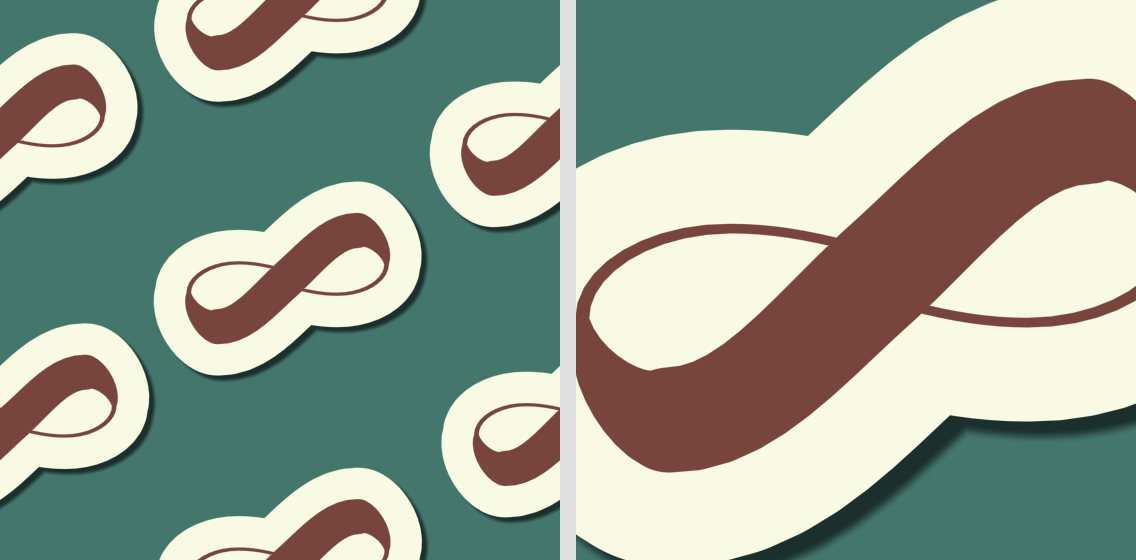
Left: the whole. Right: its middle third, enlarged.
A Shadertoy shader for this pattern:

```glsl
// Infinity-loop stickers with a cream rim and soft drop shadow on teal.
// Each loop is a tapered stroke along Bezier arcs, mirrored through its centre;
// four slightly shifted loops sit in a half-drop layout that wraps at the edges.

const float SIDE = 768.0;                 // drawing units per canvas side
const float COUNT = 2.0;                  // columns and rows per tile
const float RIM = 43.0;                   // cream border width
const vec2 SHADOW_SHIFT = vec2(7.5, -7.0);
const float SHADOW_BLUR = 3.0;
const float REACH = 225.0;                // radius enclosing rim and shadow
const int STEPS = 10;                     // segments per Bezier arc

const vec3 TEAL = vec3(0.265, 0.465, 0.425);
const vec3 CREAM = vec3(0.975, 0.980, 0.895);
const vec3 BROWN = vec3(0.470, 0.270, 0.240);
const vec3 SHADE = vec3(0.105, 0.185, 0.175);

// Centre offset of each loop from its half-drop position
const vec2 SHIFT[4] = vec2[4](
    vec2(5.0, 13.5), vec2(21.0, -0.5), vec2(10.5, 2.0), vec2(11.0, -6.5));

// Right half of the loop: four joined cubic arcs, with a radius at each joint
const vec2 PATH[13] = vec2[13](
    vec2(0.0, 0.0), vec2(33.0, 30.0), vec2(61.0, 66.0),
    vec2(96.0, 66.0), vec2(112.0, 66.0), vec2(136.0, 42.0),
    vec2(135.7, 20.0), vec2(135.7, -2.8), vec2(105.0, -21.5),
    vec2(68.0, -21.5), vec2(45.0, -21.5), vec2(25.0, -17.0),
    vec2(0.0, -10.0));
const float RADIUS[5] = float[5](26.0, 24.0, 3.2, 2.2, 2.2);

vec2 bezier(vec2 a, vec2 b, vec2 c, vec2 d, float t) {
    float s = 1.0 - t;
    return s * s * s * a + 3.0 * s * t * (s * b + t * c) + t * t * t * d;
}

// Distance to a segment whose radius changes from ra to rb
float taperedSegment(vec2 p, vec2 a, vec2 b, float ra, float rb) {
    vec2 axis = b - a;
    float len = length(axis);
    axis /= len;
    vec2 q = p - a;
    float across = abs(q.x * axis.y - q.y * axis.x);
    float slope = clamp((rb - ra) / len, -0.95, 0.95);
    float along = dot(q, axis) + across * slope / sqrt(1.0 - slope * slope);
    float h = clamp(along / len, 0.0, 1.0);
    return length(q - axis * h * len) - mix(ra, rb, h);
}

float loopDistance(vec2 p) {
    float dist = 1e5;
    vec2 a = PATH[0];
    float ra = RADIUS[0];
    for (int arc = 0; arc < 4; arc++) {
        int k = arc * 3;
        for (int i = 1; i <= STEPS; i++) {
            float t = float(i) / float(STEPS);
            vec2 b = bezier(PATH[k], PATH[k + 1], PATH[k + 2], PATH[k + 3], t);
            float rb = mix(RADIUS[arc], RADIUS[arc + 1], t);
            dist = min(dist, taperedSegment(p, a, b, ra, rb));
            dist = min(dist, taperedSegment(-p, a, b, ra, rb));
            a = b;
            ra = rb;
        }
    }
    return dist;
}

// Position relative to the nearest loop, wrapped across the canvas edges
vec2 nearestLoop(vec2 p) {
    float cell = SIDE / COUNT;
    vec2 best = vec2(SIDE);
    for (int i = 0; i < 4; i++) {
        float column = float(i / 2);
        float row = 1.0 - float(i % 2) + 0.5 * (1.0 - column);
        vec2 q = p - vec2(column, row) * cell - SHIFT[i];
        q -= SIDE * floor(q / SIDE + 0.5);
        if (dot(q, q) < dot(best, best)) best = q;
    }
    return best;
}

float coverage(float dist, float softness) {
    return 1.0 - smoothstep(-softness, softness, dist);
}

void mainImage(out vec4 fragColor, in vec2 fragCoord) {
    vec2 p = nearestLoop(fragCoord / iResolution.xy * SIDE);
    float edge = 0.8 * SIDE / min(iResolution.x, iResolution.y);
    vec3 color = TEAL;

    if (length(p) < REACH) {
        // Shadow, rim, then the loop itself
        float shadow = loopDistance(p - SHADOW_SHIFT) - RIM;
        float dist = loopDistance(p);
        color = mix(color, SHADE, coverage(shadow, SHADOW_BLUR + edge));
        color = mix(color, CREAM, coverage(dist - RIM, edge));
        color = mix(color, BROWN, coverage(dist, edge));
    }
    fragColor = vec4(color, 1.0);
}
```
